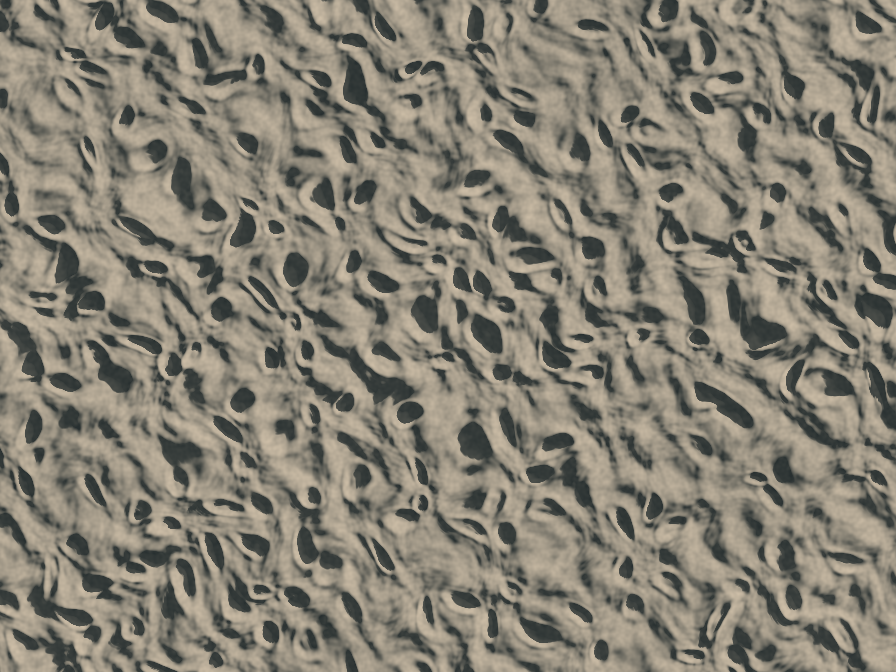
Give the GLSL for this texture, as a Shadertoy shader.

```glsl
// Trampled beach sand: dimples and ridges under low sun, with cast shadows.

const float SUN_ANGLE    = 0.68;   // direction towards the sun, radians
const float SUN_SLOPE    = 1.2;    // tangent of the sun height, in relief units
const float DIMPLE_COUNT = 24.0;   // relief cells per canvas height
const float STRETCH      = 0.74;   // frequency across the sun, long ridges below 1
const float WARP         = 0.8;    // bending of the ridges
const float PIT_CELL     = 1.6;    // spacing of the footprints, in relief cells
const float PIT_SHARE    = 0.65;   // share of cells that hold a footprint
const float PIT_DEPTH    = 0.5;
const float GRAIN_COUNT  = 150.0;  // sand grain cells per canvas height
const float GRAIN        = 0.10;
const int   SHADOW_STEPS = 9;
const float SHADOW_STEP  = 0.13;
const vec3  SHADOW_SAND  = vec3(0.200, 0.225, 0.220);
const vec3  SUNLIT_SAND  = vec3(0.770, 0.715, 0.630);

vec2 hash2(vec2 cell) {
    uvec2 v = uvec2(ivec2(cell)) * 1664525u + 1013904223u;
    v.x += v.y * 1664525u;
    v.y += v.x * 1664525u;
    v ^= v >> 16u;
    v.x += v.y * 1664525u;
    v.y += v.x * 1664525u;
    v ^= v >> 16u;
    return vec2(v & 65535u) / 65535.0;
}

mat2 rotation(float a) {
    float c = cos(a), s = sin(a);
    return mat2(c, s, -s, c);
}

float slopeAt(vec2 cell, vec2 offset) {
    float a = 6.2832 * hash2(cell).x;
    return dot(vec2(cos(a), sin(a)), offset);
}

// Gradient noise, about -0.7 to 0.7
float noise(vec2 p) {
    vec2 i = floor(p), f = p - i;
    vec2 w = f * f * f * (f * (f * 6.0 - 15.0) + 10.0);
    vec2 e = vec2(1.0, 0.0);
    return mix(mix(slopeAt(i, f), slopeAt(i + e, f - e), w.x),
               mix(slopeAt(i + e.yx, f - e.yx), slopeAt(i + e.xx, f - e.xx), w.x), w.y);
}

// Oval footprints with a raised rim, one at most per cell
float footprints(vec2 q) {
    vec2 home = floor(q / PIT_CELL);
    float h = 0.0;
    for (int y = -1; y <= 1; y++)
    for (int x = -1; x <= 1; x++) {
        vec2 cell = home + vec2(x, y);
        vec2 place = hash2(cell + 71.0);
        vec2 kind = hash2(cell - 193.0);
        if (kind.x > PIT_SHARE) continue;
        vec2 r = q - (cell + 0.2 + 0.6 * place) * PIT_CELL;
        r = rotation(1.8 * (kind.y - 0.5)) * r;
        vec2 radii = vec2(0.40, 0.62) * (0.7 + 0.5 * place.yx);
        float d = length(r / radii);
        float rim = (d - 1.1) / 0.22;
        h += PIT_DEPTH * (0.22 * exp(-rim * rim) - 1.0 + smoothstep(0.35, 1.0, d));
    }
    return h;
}

float sandHeight(vec2 q) {
    vec2 s = q * vec2(1.0, STRETCH);
    return noise(s)
         + 0.28 * noise(rotation(0.5) * q * 2.1 + 17.0)
         + 0.07 * noise(rotation(1.1) * q * 4.7 + 41.0)
         + footprints(q);
}

void mainImage(out vec4 fragColor, in vec2 fragCoord) {
    vec2 p = fragCoord / iResolution.y;

    // Relief space: x runs towards the sun
    vec2 q = rotation(-SUN_ANGLE) * p * DIMPLE_COUNT + 60.0;
    q += WARP * vec2(noise(q * 0.45 + 9.0), noise(q * 0.45 - 33.0));

    // Some patches are less trodden than others
    float relief = clamp(1.05 + 0.8 * noise(p * 3.1 + 5.0), 0.55, 1.3);

    // Slope facing the sun
    float e = 0.08;
    float here = sandHeight(q);
    float facing = relief * (sandHeight(q - vec2(e, 0.0)) - sandHeight(q + vec2(e, 0.0))) / (2.0 * e);

    // Cast shadow: how far the ground towards the sun rises above the ray
    float blocked = 0.0;
    for (int i = 1; i <= SHADOW_STEPS; i++) {
        float reach = SHADOW_STEP * float(i);
        float rise = relief * (sandHeight(q + vec2(reach, 0.0)) - here);
        blocked = max(blocked, rise - reach * SUN_SLOPE);
    }
    float shade = smoothstep(0.0, 0.11, blocked);

    // Sunlight, sky light in the shadows, and grain
    float light = 1.0 - exp(-0.93 * max(SUN_SLOPE + facing, 0.0));
    light *= 1.0 - 0.85 * shade;
    float grain = noise(p * GRAIN_COUNT) + 0.7 * noise(p * GRAIN_COUNT * 0.47 + 23.0);
    light += GRAIN * grain * (1.0 - 0.5 * shade) + 0.06 * noise(p * 5.0 - 14.0);

    fragColor = vec4(mix(SHADOW_SAND, SUNLIT_SAND, clamp(light, -0.08, 1.05)), 1.0);
}
```
